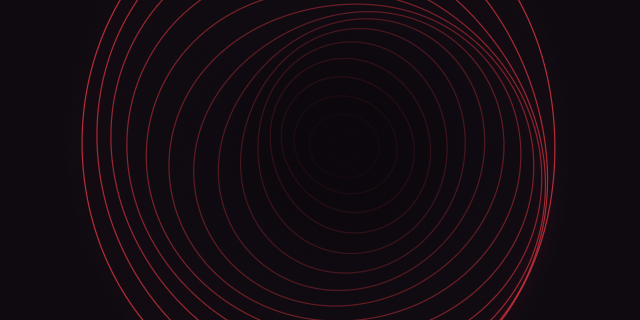
Reproduce this background procedurally as a Shadertoy shader.

```glsl
// Thin red rings nested in the dark, each one a circle bent by two slow waves.
// The waves turn and grow from ring to ring, so the lines drift apart and bunch up.
// A soft dark well covers the middle and a faint halo follows the outer rings.

const int   RING_COUNT    = 15;
const vec2  RING_CENTER   = vec2(0.0755, 0.0417); // from canvas centre, in heights
const float RING_SPACING  = 0.0521;
const float LINE_HALF     = 0.0019;
const float LINE_ALPHA    = 0.80;
const float FADE_POWER    = 1.4;

const float DRIFT_GROWTH  = 0.0060;  // one-lobed wave: shifts a ring sideways
const float DRIFT_START   = 1.6;
const float DRIFT_TURN    = 0.34;
const float DRIFT_PHASE   = -1.91;
const float OVAL_GROWTH   = 0.00286; // two-lobed wave: squeezes a ring
const float OVAL_TURN     = 0.69;
const float OVAL_PHASE    = -1.0;

const float HALO_WIDTH    = 0.036;
const float HALO_STRENGTH = 0.016;
const float WELL_INNER    = 0.12;
const float WELL_OUTER    = 0.46;
const float WELL_DARKNESS = 0.36;
const float GRAIN         = 0.004;

const vec3 NIGHT     = vec3(0.058, 0.040, 0.066);
const vec3 WELL      = vec3(0.020, 0.010, 0.020);
const vec3 RING_RED  = vec3(0.86, 0.21, 0.25);
const vec3 HALO_RED  = vec3(1.00, 0.12, 0.25);

float hash(vec2 p) {
    return fract(sin(dot(p, vec2(127.1, 311.7))) * 43758.5453);
}

// Radius of ring n in the direction of the given angle
float ringRadius(float n, float angle) {
    float drift = DRIFT_GROWTH * max(n - DRIFT_START, 0.0)
                * cos(angle + DRIFT_TURN * n + DRIFT_PHASE);
    float oval = OVAL_GROWTH * n * cos(2.0 * angle + OVAL_TURN * n + OVAL_PHASE);
    return RING_SPACING * n + drift + oval;
}

void mainImage(out vec4 fragColor, in vec2 fragCoord) {
    float pixel = 1.0 / iResolution.y;
    vec2 p = (fragCoord - 0.5 * iResolution.xy) * pixel - RING_CENTER;
    float radius = length(p);
    float angle = atan(p.y, p.x);

    // Background and dark well
    float well = 1.0 - smoothstep(WELL_INNER, WELL_OUTER, radius);
    vec3 color = mix(NIGHT, WELL, well * WELL_DARKNESS);

    // Halos first, so that every line stays crisp above them
    float halo = 0.0;
    float clear = 1.0;
    for (int i = 1; i <= RING_COUNT; i++) {
        float n = float(i);
        float t = n / float(RING_COUNT);
        float d = abs(radius - ringRadius(n, angle));
        float line = clamp((LINE_HALF - d) / pixel + 0.5, 0.0, 1.0);
        clear *= 1.0 - line * LINE_ALPHA * pow(t, FADE_POWER);
        halo += exp(-d * d / (HALO_WIDTH * HALO_WIDTH)) * t * t * t;
    }
    color += HALO_RED * halo * HALO_STRENGTH;
    color = mix(RING_RED, color, clear);

    // Slight grain against banding
    color += (hash(floor(fragCoord)) - 0.5) * GRAIN;
    fragColor = vec4(color, 1.0);
}
```
